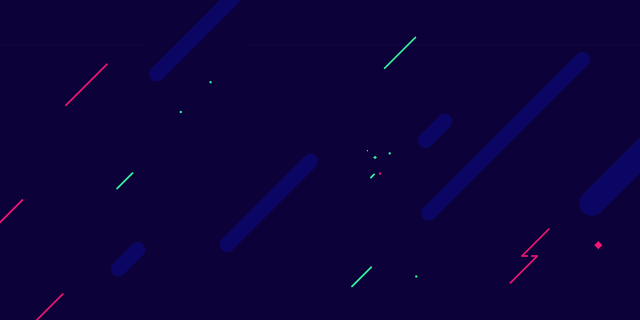
This background is drawn by a WebGL 1 fragment shader. Its source:

```glsl
precision highp float;

uniform vec2 u_resolution;

float segment(vec2 p, vec2 a, vec2 b) {
    vec2 ab = b - a;
    return length(p - a - ab * clamp(dot(p - a, ab) / dot(ab, ab), 0.0, 1.0));
}

// Distance to a 45 degree stroke reaching "reach" to each side of its centre
float slanted(vec2 p, float reach) {
    return segment(p, vec2(-reach), vec2(reach));
}

float diamond(vec2 p, float radius) {
    return (abs(p.x) + abs(p.y) - radius) * 0.7071;
}

float coverage(float d) {
    return clamp(0.5 - d * u_resolution.y, 0.0, 1.0);
}

// Wide rounded bars
float barField(vec2 p) {
    float d = 1e3;
    for (int k = 0; k < 6; k++) {
        float i = float(k);
        float big = step(4.5, i);
        vec2 centre = vec2(0.4 + 0.22 * i + 0.3 * step(2.5, i), fract(0.19 + 0.83 * i - 0.121 * i * i));
        centre += big * vec2(0.18, 0.18);
        float reach = 0.03 + 0.1 * step(0.5, mod(i, 3.0)) + 0.11 * step(3.5, mod(i, 5.0));
        d = min(d, slanted(p - centre, reach) - 0.0235 - 0.016 * big);
    }
    return d;
}

// Thin streaks: x holds the pink distance, y the green one
vec2 streakField(vec2 p) {
    vec2 d = vec2(1e3);
    for (int k = 0; k < 6; k++) {
        float i = float(k);
        float green = step(2.5, i);
        float m = mod(i, 3.0);
        vec2 centre = vec2(0.03 + 0.12 * i + 0.62 * step(3.5, i), fract(0.335 + 0.7 * i));
        float streak = slanted(p - centre, 0.04 - 0.016 * green + 0.006 * m * m) - 0.0026;
        d = min(d, streak + 1e3 * vec2(green, 1.0 - green));
    }
    return d;
}

// Broken zigzag made of two point-symmetric halves
float boltField(vec2 p) {
    float d = 1e3;
    for (int k = 0; k < 2; k++) {
        vec2 corner = vec2(-0.024, 0.0);
        d = min(d, segment(p, corner, vec2(0.06, 0.084)));
        d = min(d, segment(p, corner, vec2(-0.007, 0.0)));
        p = -p;
    }
    return d - 0.0025;
}

// Small dots, diamonds and a dash, in the same pink and green order
vec2 sparkField(vec2 p) {
    vec2 d = vec2(1e3);
    vec2 q = p - vec2(1.18, 0.5);
    for (int k = 0; k < 3; k++) {
        float i = float(k);
        float last = step(1.5, i);
        float angle = 2.4 - 1.9 * i;
        float ring = length(q - 0.043 * vec2(cos(angle), sin(angle))) - 0.002 - 0.0015 * step(0.5, i);
        d = min(d, ring + 1e3 * vec2(1.0 - last, last));
        vec2 stray = vec2(0.565, 0.65) + 0.093 * i + last * vec2(0.55, -0.7);
        d.y = min(d.y, length(p - stray) - 0.0035);
    }
    d.y = min(d.y, diamond(q - vec2(-0.008, 0.008), 0.0055));
    d.y = min(d.y, slanted(q - vec2(-0.016, -0.05), 0.005) - 0.0026);
    d.x = min(d.x, diamond(p - vec2(1.87, 0.234), 0.0125));
    return d;
}

void main() {
    vec2 p = gl_FragCoord.xy / u_resolution.y;
    vec3 color = vec3(0.05, 0.005, 0.228);

    // Faint interrupted horizon
    float horizon = coverage(max(abs(p.y - 0.859) - 0.0014, 0.155 - abs(p.x - 0.615)));
    color += 0.018 * horizon;

    color = mix(color, vec3(0.045, 0.025, 0.39), coverage(barField(p)));

    vec2 accents = min(streakField(p), sparkField(p));
    accents.x = min(accents.x, boltField(p - vec2(1.655, 0.2)));
    color = mix(color, vec3(0.97, 0.08, 0.45), coverage(accents.x));
    color = mix(color, vec3(0.2, 0.97, 0.62), coverage(accents.y));

    gl_FragColor = vec4(color, 1.0);
}
```
